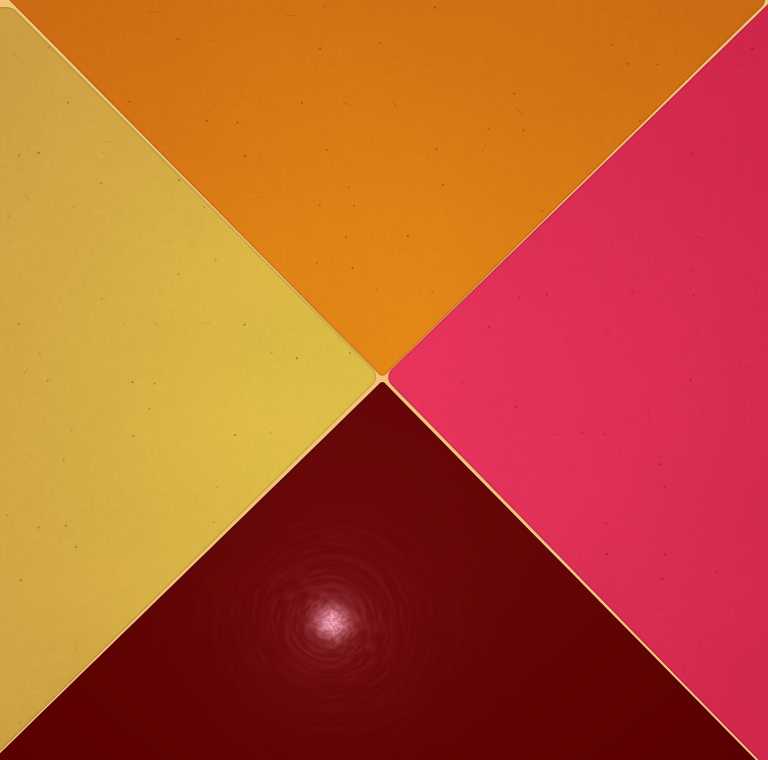
Give the GLSL for this background, as a WebGL 2 fragment shader.

```glsl
#version 300 es
precision highp float;
// Four glossy coloured panels meet at the centre, parted by thin cream seams.
// Each panel is a rounded wedge distance between two rays, shaded by a soft
// radial falloff, worn with specks and scratches; a lamp glints on the dark one.
uniform vec2 u_resolution;
out vec4 outColor;

// Lengths are in canvas heights; UNIT is the fine step used for seams and tips.
const float UNIT = 1.0 / 758.0;
const vec2 CENTER = vec2(0.5030, 0.5025);
const vec2 LIGHT_CENTER = vec2(0.50, 0.45);
const vec2 GLINT = vec2(0.437, 0.181);

// Seam directions from the centre
const vec2 RAY_NE = vec2(384.0, 374.0);
const vec2 RAY_NW = vec2(-371.0, 374.0);
const vec2 RAY_SW = vec2(-381.0, -373.0);
const vec2 RAY_SE = vec2(374.0, -381.0);

// Seam half widths at the centre and at the corner, in UNITs
const vec2 GAP_NE = vec2(0.2, 1.2);
const vec2 GAP_NW = vec2(0.3, 1.4);
const vec2 GAP_SW = vec2(1.9, 0.7);
const vec2 GAP_SE = vec2(1.7, 1.0);

// Panel colours near the light and far from it
const vec3 CREAM = vec3(0.95, 0.77, 0.48);
const vec3 ORANGE_NEAR = vec3(0.89, 0.53, 0.09), ORANGE_FAR = vec3(0.80, 0.42, 0.075);
const vec3 YELLOW_NEAR = vec3(0.87, 0.74, 0.28), YELLOW_FAR = vec3(0.80, 0.62, 0.26);
const vec3 PINK_NEAR = vec3(0.90, 0.20, 0.36), PINK_FAR = vec3(0.81, 0.15, 0.29);
const vec3 DARK_NEAR = vec3(0.40, 0.025, 0.03), DARK_FAR = vec3(0.355, 0.0, 0.0);

float hash(vec2 p) {
  vec3 h = fract(p.xyx * 0.1031);
  h += dot(h, h.yzx + 33.33);
  return fract((h.x + h.y) * h.z);
}

float noise(vec2 p) {
  vec2 i = floor(p), f = fract(p);
  f = f * f * (3.0 - 2.0 * f);
  return mix(mix(hash(i), hash(i + vec2(1, 0)), f.x),
             mix(hash(i + vec2(0, 1)), hash(i + vec2(1, 1)), f.x), f.y);
}

// Signed distance from a seam; positive counterclockwise
float side(vec2 ray, vec2 q) {
  vec2 r = normalize(ray);
  return r.x * q.y - r.y * q.x;
}

float gap(vec2 widths, vec2 q) {
  return UNIT * mix(widths.x, widths.y, smoothstep(0.0, 0.7, length(q)));
}

float roundedMax(float a, float b, float r) {
  return min(max(a, b), -r) + length(max(vec2(a, b) + r, 0.0));
}

// Wedge swept counterclockwise from one ray to the next
float wedge(vec2 q, vec2 a, vec2 gapA, vec2 b, vec2 gapB, float r) {
  return roundedMax(gap(gapA, q) - side(a, q), gap(gapB, q) + side(b, q), r * UNIT);
}

// Sparse marks, one per chosen cell: dots, or short strokes when stretch > 1
float marks(vec2 p, float cells, float density, float size, float stretch) {
  vec2 cell = floor(p * cells);
  vec2 jitter = 0.25 + 0.5 * vec2(hash(cell + 17.3), hash(cell + 41.7));
  vec2 d = (fract(p * cells) - jitter) / cells;
  float angle = 6.2832 * hash(cell + 73.1);
  d *= mat2(cos(angle), -sin(angle), sin(angle), cos(angle));
  float shape = 1.0 - smoothstep(0.4, 1.4, length(d / vec2(size * stretch, size)));
  return shape * step(hash(cell + 5.9), density) * (0.3 + 0.7 * hash(cell + 90.2));
}

void paint(inout vec3 color, vec3 panel, float d) {
  float pixel = 1.0 / u_resolution.y;
  panel *= 1.0 - 0.13 * smoothstep(-2.5 * UNIT, 0.0, d);
  color = mix(color, panel, clamp(0.5 - d / pixel, 0.0, 1.0));
}

// Lamp reflection: bright core, broad halo and circular polishing marks
vec3 glint(vec2 p) {
  vec2 d = p - GLINT;
  float r = length(d);
  vec2 dir = d / max(r, 1e-4);
  float rings = noise(vec2(r * 330.0 + dir.x * 1.5, dir.y * 4.0 + dir.x * 2.5));
  float sparkle = noise(p * 330.0);
  vec3 light = vec3(0.32, 0.38, 0.42) * exp(-r * r / 0.00045) * (0.65 + 0.7 * sparkle);
  light += vec3(0.19, 0.20, 0.23) * exp(-r / 0.028) * (0.6 + 0.8 * rings);
  light += vec3(0.06, 0.035, 0.04) * exp(-r * r / 0.018) * (0.35 + rings * rings);
  return light;
}

void main() {
  vec2 p = gl_FragCoord.xy / u_resolution.y;
  vec2 q = p - CENTER;
  float fall = smoothstep(0.05, 0.75, length(p - LIGHT_CENTER));

  // Wear shared by the light panels
  float wear = 1.0 + 0.022 * (noise(p * 190.0) - 0.5) + 0.02 * (noise(p * 9.0) - 0.5);
  wear -= 0.28 * marks(p, 27.0, 0.16, 1.2 * UNIT, 1.0);
  wear -= 0.10 * marks(p + 3.7, 17.0, 0.20, 0.7 * UNIT, 9.0);

  // Panels over the cream ground
  vec3 color = CREAM;
  float yellow = wedge(q, RAY_NW, GAP_NW, RAY_SW, GAP_SW, 11.0);
  yellow = roundedMax(yellow, p.y - 1.0 + 7.0 * UNIT, 4.0 * UNIT);
  float orange = wedge(q, RAY_NE, GAP_NE, RAY_NW, GAP_NW, 5.0);
  orange = roundedMax(orange, p.x - 763.0 * UNIT, 3.0 * UNIT);
  paint(color, mix(YELLOW_NEAR, YELLOW_FAR, fall) * wear, yellow);
  paint(color, mix(ORANGE_NEAR, ORANGE_FAR, fall) * wear, orange);
  paint(color, mix(PINK_NEAR, PINK_FAR, fall) * wear,
        wedge(q, RAY_SE, GAP_SE, RAY_NE, GAP_NE, 11.0));
  paint(color, mix(DARK_NEAR, DARK_FAR, fall) + glint(p),
        wedge(q, RAY_SW, GAP_SW, RAY_SE, GAP_SE, 3.5));
  outColor = vec4(color, 1.0);
}
```
